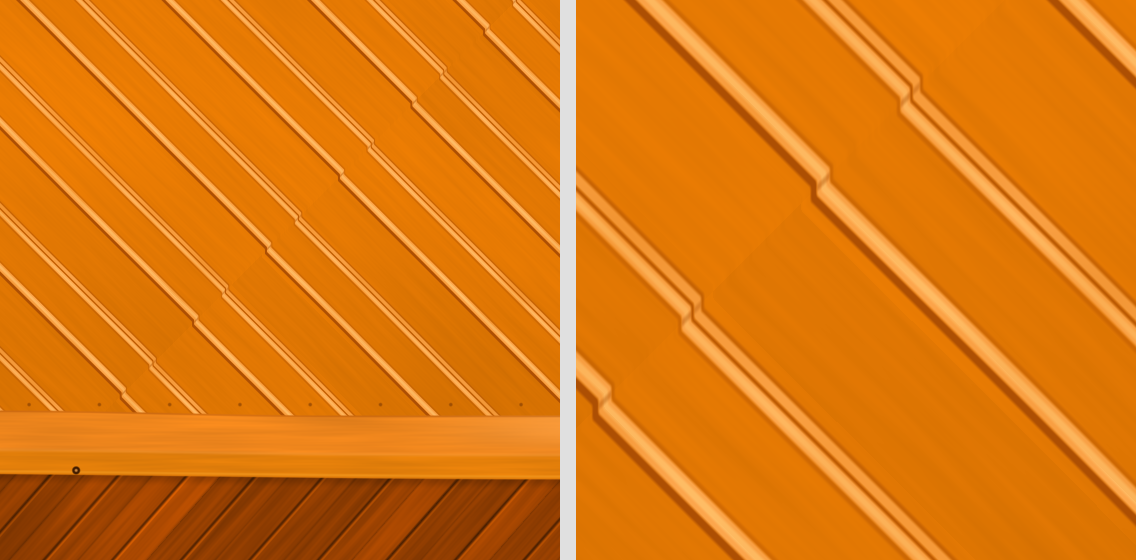
Left: the whole. Right: its middle third, enlarged.
Give the GLSL for this texture, as a Shadertoy shader.

```glsl
// Varnished pine cladding: diagonal boards with alternating single and double
// lit grooves that step at one joint, above a level beam and dark soffit boards.
// Boards use rotated coordinates, folded with mod; gradient noise gives the grain.

#define PERIOD 0.2597        // horizontal distance between single grooves
#define SINGLE_AT 0.0425     // first single groove on the top edge
#define DOUBLE_AT 0.1470     // first double groove on the top edge
#define JOINT_AT 0.922       // diagonal on which the boards are butted
#define JOINT_STEP 0.0085    // sideways step of the grooves at the joint
#define SOFFIT_PERIOD 0.1225 // width of a soffit board
#define BOARD vec3(0.89, 0.47, 0.01)
#define GROOVE vec3(0.68, 0.31, 0.01)
#define LIT vec3(0.99, 0.65, 0.30)
#define GLINT vec3(1.00, 0.78, 0.44)
#define BEAM vec3(0.93, 0.52, 0.11)
#define SOFFIT vec3(0.57, 0.24, 0.00)

float hash(float n) { return fract(sin(n * 127.1 + 3.7) * 4375.85); }

vec2 gradient(vec2 cell) {
    float angle = 6.2832 * hash(cell.x + 57.3 * cell.y);
    return vec2(cos(angle), sin(angle));
}

float noise(vec2 p) {
    vec2 i = floor(p), f = fract(p), w = f * f * f * (f * (f * 6.0 - 15.0) + 10.0);
    vec2 e = vec2(1.0, 0.0);
    float low = mix(dot(gradient(i), f), dot(gradient(i + e), f - e), w.x);
    float high = mix(dot(gradient(i + e.yx), f - e.yx), dot(gradient(i + 1.0), f - 1.0), w.x);
    return mix(low, high, w.y);
}

// Soft stripe around d = 0
float stripe(float d, float halfWidth, float soft) {
    return 1.0 - smoothstep(halfWidth - soft, halfWidth + soft, abs(d));
}

// Signed distance to the nearest of a row of lines
float repeatLine(float x, float period) {
    return mod(x + 0.5 * period, period) - 0.5 * period;
}

vec3 wallBoards(vec2 p, float soft) {
    float across = p.x - p.y, along = p.x + p.y;
    float pastJoint = smoothstep(JOINT_AT - 0.006, JOINT_AT + 0.006, along);
    float t = across + JOINT_STEP * pastJoint + 0.002 * noise(vec2(along * 3.0, across * 2.0));
    float single = repeatLine(t - SINGLE_AT, PERIOD);
    float twin = repeatLine(t - DOUBLE_AT, PERIOD);

    // Board tone, broad shading and fine grain
    float id = floor((t - SINGLE_AT) / PERIOD) * 2.0 + step(0.0, twin) * step(single, 0.0);
    float tone = 0.04 * (hash(id + 31.0 * step(JOINT_AT, along)) - 0.5);
    tone += 0.06 * noise(p * 2.3 + 4.0) + 0.035 * noise(vec2(t * 70.0, along * 3.5));
    tone += 0.02 * noise(vec2(t * 190.0, along * 9.0)) - 0.03 * smoothstep(0.45, 0.8, p.y);
    vec3 color = BOARD * (1.0 + tone);

    // Shaded flanks of the grooves
    float shade = stripe(single + 0.0105, 0.0035, soft) + 0.35 * stripe(single - 0.0105, 0.002, soft);
    shade += 0.4 * stripe(twin + 0.0145, 0.002, soft) + 0.5 * stripe(twin - 0.0125, 0.002, soft);
    color = mix(color, GROOVE, min(shade, 1.0));

    // Lit bevels, uneven along their length
    float wear = 0.9 + 0.35 * noise(vec2(along * 9.0, id * 3.7));
    float lit = stripe(single - 0.001, 0.0075, soft);
    lit += stripe(twin + 0.0063, 0.0057, soft) + 0.85 * stripe(twin - 0.0067, 0.0042, soft);
    color = mix(color, LIT, clamp(lit * wear, 0.0, 1.0));
    float glint = stripe(single - 0.0015, 0.003, soft) + 0.8 * stripe(twin + 0.0063, 0.0025, soft);
    color = mix(color, GLINT, clamp(glint * wear, 0.0, 1.0) * (0.65 + 0.3 * noise(p * 4.0)));
    color = mix(color, GROOVE, 0.8 * stripe(twin - 0.0008, 0.0013, soft));
    color = mix(color, GROOVE, 0.4 * stripe(along - JOINT_AT, 0.002, soft) * min(lit, 1.0));

    // Nail heads just above the beam
    vec2 nail = vec2(repeatLine(p.x - 0.052, 0.1255), p.y - 0.7225);
    return mix(color, GROOVE * 0.75, 0.65 * stripe(length(nail), 0.003, soft));
}

vec3 beam(vec2 p, float top, float bottom, float soft) {
    float h = (p.y - top) / (bottom - top);
    float grain = noise(vec2(p.x * 4.0, p.y * 90.0)) + 0.6 * noise(vec2(p.x * 9.0, p.y * 240.0));
    vec3 color = mix(BEAM, vec3(0.88, 0.49, 0.04), smoothstep(0.58, 0.66, h));
    color *= 1.0 + 0.06 * grain + 0.06 * noise(p * vec2(5.0, 14.0));
    color = mix(color, LIT, 0.65 * smoothstep(0.65, 1.1, p.x) * (1.0 - smoothstep(0.2, 0.7, h)));
    color = mix(color, LIT, 0.3 * stripe(h - 0.62, 0.02, 0.03));
    color = mix(color, GROOVE, 0.45 * stripe(p.y - top, 0.003, soft));
    color = mix(color, vec3(0.95, 0.60, 0.12), 0.6 * stripe(p.y - bottom + 0.005, 0.002, soft));
    float knot = length(p - vec2(0.136, 0.840));
    color = mix(color, SOFFIT * 0.45, stripe(knot, 0.007, soft));
    return mix(color, LIT * 0.8, stripe(knot, 0.0025, soft));
}

vec3 soffit(vec2 p, float bottom, float soft) {
    float s = p.x + 0.88 * p.y - 0.958;
    float strip = floor(s / SOFFIT_PERIOD * 2.0);
    float grain = noise(vec2(s * 55.0, p.y * 5.0)) + 0.5 * noise(vec2(s * 150.0, p.y * 8.0));
    float tone = 0.88 + 0.3 * hash(strip + 2.0) + 0.18 * grain;
    tone *= 0.85 + 0.15 * smoothstep(0.0, 0.2, p.x);
    vec3 color = SOFFIT * tone + vec3(0.02, 0.01, 0.005);
    color *= 1.0 - 0.35 * stripe(repeatLine(s, SOFFIT_PERIOD), 0.003, soft * 1.5);
    color *= 1.0 - 0.15 * stripe(repeatLine(s, SOFFIT_PERIOD * 0.5), 0.002, soft * 1.5);
    color += vec3(0.12, 0.06, 0.0) * stripe(repeatLine(s - 0.007, SOFFIT_PERIOD), 0.002, soft);
    return color * (0.82 + 0.18 * smoothstep(0.0, 0.02, p.y - bottom));
}

void mainImage(out vec4 fragColor, in vec2 fragCoord) {
    vec2 p = fragCoord / iResolution.y;
    p.y = 1.0 - p.y; // measured down from the top edge
    float soft = max(0.0018, 1.0 / iResolution.y);
    float top = 0.733 + 0.009 * smoothstep(0.0, 0.6, p.x);
    float bottom = 0.845 + 0.011 * smoothstep(-0.3, 1.0, p.x);
    vec3 color = wallBoards(p, soft);
    color = mix(color, beam(p, top, bottom, soft), smoothstep(-soft, soft, p.y - top));
    color = mix(color, soffit(p, bottom, soft), smoothstep(-soft, soft, p.y - bottom));
    fragColor = vec4(clamp(color, 0.0, 1.0), 1.0);
}
```
